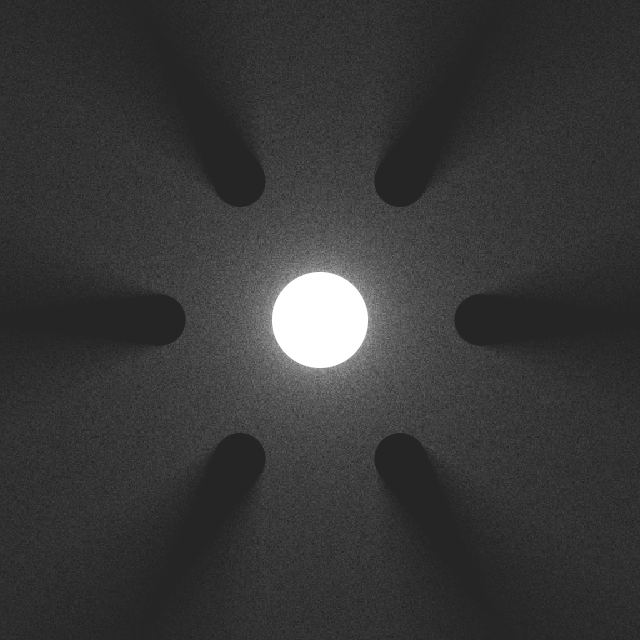
This background is drawn by a Shadertoy shader. Its source:

```glsl
// A glowing white disc ringed by six dark pillars that cast soft, grainy shadows.

const float PI = 3.14159265;
const float AMBIENT = 0.145;
const float LIGHT_RADIUS = 0.075;
const float PILLAR_RADIUS = 0.04;
const float RING_RADIUS = 0.25;
const int PILLAR_COUNT = 6;
const float GRAIN_CELLS = 512.0;
const float GRAIN_SAMPLES = 140.0;

float hash(vec2 p) {
    vec3 q = fract(vec3(p.xyx) * 0.1031);
    q += dot(q, q.yzx + 33.33);
    return fract((q.x + q.y) * q.z);
}

// Bell-shaped noise with zero mean and unit deviation.
float grain(vec2 cell) {
    float sum = hash(cell) + hash(cell + 71.7) + hash(cell + 153.1);
    return (sum - 1.5) * 2.0;
}

// Half the angle that a circle spans when seen from a given distance.
float halfAngle(float radius, float dist) {
    return asin(min(radius / max(dist, 1e-4), 1.0));
}

// Angle of the light, seen from a point, that one pillar hides.
float hiddenAngle(vec2 toLight, vec2 toPillar, float lightHalf) {
    float dist = length(toPillar);
    if (dist > length(toLight)) return 0.0;
    float pillarHalf = halfAngle(PILLAR_RADIUS, dist);
    float cross2 = toLight.x * toPillar.y - toLight.y * toPillar.x;
    float offset = atan(abs(cross2), dot(toLight, toPillar));
    float upper = min(lightHalf, offset + pillarHalf);
    float lower = max(-lightHalf, offset - pillarHalf);
    return max(upper - lower, 0.0);
}

// Coverage of a shape with a one-pixel soft edge.
float coverage(float dist, float pixel) {
    return clamp(0.5 - dist / pixel, 0.0, 1.0);
}

void mainImage(out vec4 fragColor, in vec2 fragCoord) {
    float pixel = 1.0 / min(iResolution.x, iResolution.y);
    vec2 p = (fragCoord - 0.5 * iResolution.xy) * pixel;

    // Visible share of the light and distance to the nearest pillar
    float lightHalf = halfAngle(LIGHT_RADIUS, length(p));
    float visible = 2.0 * lightHalf;
    float pillarDist = 1.0;
    for (int i = 0; i < PILLAR_COUNT; i++) {
        float angle = 2.0 * PI * float(i) / float(PILLAR_COUNT);
        vec2 toPillar = RING_RADIUS * vec2(cos(angle), sin(angle)) - p;
        visible -= hiddenAngle(-p, toPillar, lightHalf);
        pillarDist = min(pillarDist, length(toPillar) - PILLAR_RADIUS);
    }
    float glow = max(visible, 0.0) / (2.0 * PI);

    // Sampling grain fades out with the light
    float deviation = sqrt(glow * (1.0 - glow) / GRAIN_SAMPLES);
    glow = max(glow + deviation * grain(floor((p + 0.5) * GRAIN_CELLS)), 0.0);

    // Pillars and glowing disc
    float shade = mix(AMBIENT + glow, AMBIENT, coverage(pillarDist, pixel));
    shade = mix(shade, 1.0, coverage(length(p) - LIGHT_RADIUS, pixel));
    fragColor = vec4(vec3(shade), 1.0);
}
```
